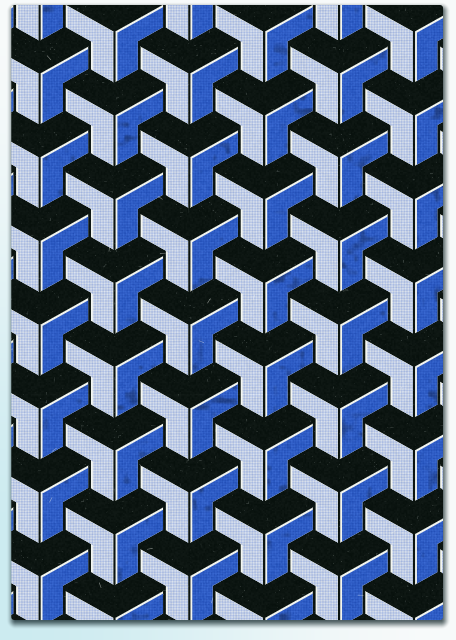
A Shadertoy shader for this pattern:

```glsl
#define COLUMN_PITCH 0.1170
#define ROW_PITCH 0.1309
#define STEM_WIDTH 0.0366
#define STEM_LENGTH 0.0790
#define ARM_REACH 0.0760
#define ARM_DEPTH 0.0350
#define SEAM 0.0018
#define INK_SHIFT vec2(0.0029, -0.0021)
#define DOT_PITCH 0.0035
#define WEAR 1.0

const vec3 BLACK = vec3(0.045, 0.080, 0.065);
const vec3 PAPER = vec3(0.95, 0.96, 0.94);
const vec3 LAVENDER = vec3(0.75, 0.80, 0.90);
const vec3 BLUE = vec3(0.18, 0.36, 0.77);

float hash(vec2 p) {
    vec3 q = fract(p.xyx * 0.1031);
    q += dot(q, q.yzx + 33.33);
    return fract((q.x + q.y) * q.z);
}

float noise(vec2 p) {
    vec2 i = floor(p), f = fract(p);
    f = f * f * (3.0 - 2.0 * f);
    return mix(mix(hash(i), hash(i + vec2(1, 0)), f.x),
               mix(hash(i + vec2(0, 1)), hash(i + vec2(1, 1)), f.x), f.y);
}

float coverage(float d) {
    return clamp(0.5 - d * iResolution.y, 0.0, 1.0);
}

float boxDistance(vec2 p, vec2 halfSize, float radius) {
    vec2 q = abs(p) - halfSize + radius;
    return length(max(q, 0.0)) + min(max(q.x, q.y), 0.0) - radius;
}

// Distances to the left (x) and right (y) faces of the staggered brackets
vec2 facesDistance(vec2 p) {
    float slope = 0.5 * ROW_PITCH / COLUMN_PITCH;
    float tilt = inversesqrt(1.0 + slope * slope);
    p -= vec2(0.0565, 0.0573);
    float firstColumn = floor(p.x / COLUMN_PITCH);
    vec2 nearest = vec2(1.0);
    for (int i = 0; i < 2; i++) {
        float column = firstColumn + float(i);
        float x = p.x - column * COLUMN_PITCH;
        float a = abs(x);
        // Depth below the slanted top edge, wrapped once per row
        float depth = slope * a - p.y + 0.5 * ROW_PITCH * mod(column, 2.0);
        float margin = 0.2 * ROW_PITCH;
        depth = mod(depth + margin, ROW_PITCH) - margin;
        float stem = max((depth - STEM_LENGTH) * tilt, a - STEM_WIDTH);
        float arm = max((depth - ARM_DEPTH) * tilt, a - ARM_REACH);
        float top = -depth * tilt;
        float bracket = max(min(stem, arm), top);
        nearest = min(nearest, vec2(max(bracket, x + SEAM), max(bracket, SEAM - x)));
    }
    return nearest;
}

// Diagonal halftone screen, faded out where the pixels cannot resolve it
float halftone(vec2 p) {
    vec2 q = vec2(p.x + p.y, p.x - p.y) * 0.7071 * 6.2832 / DOT_PITCH;
    float visible = smoothstep(1.0, 3.0, DOT_PITCH * iResolution.y);
    return cos(q.x) * cos(q.y) * visible;
}

// Rare short nicks, one candidate per grid cell
float nicks(vec2 p) {
    vec2 g = p * 13.0, id = floor(g);
    float angle = 6.2832 * hash(id + 17.0);
    vec2 dir = vec2(cos(angle), sin(angle));
    vec2 q = fract(g) - 0.3 - 0.4 * vec2(hash(id + 31.0), hash(id + 53.0));
    q -= dir * clamp(dot(q, dir), -0.05, 0.05);
    return coverage(length(q) / 13.0 - 0.0005) * step(0.82, hash(id + 71.0));
}

vec3 printedCover(vec2 p) {
    vec2 paper = facesDistance(p);
    vec2 ink = max(paper, facesDistance(p - INK_SHIFT));
    float screen = halftone(p);
    float fine = noise(p * 430.0) - 0.5;
    float smudge = noise(p * 24.0) * noise(p * 95.0 + 9.0);

    vec3 black = BLACK + WEAR * (0.035 * fine + 0.15 * smoothstep(0.90, 1.0, noise(p * 310.0 + 5.0)));
    vec3 lavender = LAVENDER + vec3(0.15, 0.12, 0.03) * screen + 0.04 * WEAR * fine;
    vec3 blue = BLUE + vec3(0.04, 0.05, 0.05) * screen + 0.06 * WEAR * fine;
    blue *= 1.0 - 0.30 * WEAR * smoothstep(0.42, 0.85, smudge);

    // Black plate leaves bare paper; shifted ink leaves a pale rim
    vec3 color = mix(black, PAPER, max(coverage(paper.x), coverage(paper.y)));
    color = mix(color, lavender, coverage(ink.x));
    color = mix(color, blue, coverage(ink.y));

    // Nicks and a faint crease
    color = mix(color, PAPER, 0.45 * WEAR * nicks(p));
    color += 0.05 * WEAR * coverage(abs(p.y + 0.117) - 0.0005) * noise(p * 40.0);
    return color;
}

void mainImage(out vec4 fragColor, in vec2 fragCoord) {
    vec2 p = (fragCoord - 0.5 * iResolution.xy) / iResolution.y;
    vec2 pageCenter = vec2(-0.0013, 0.0117);
    vec2 pageHalf = vec2(0.3373, 0.4805);

    // Pale backing, cooler toward the lower left
    float cool = smoothstep(0.35, -0.35, p.x) * smoothstep(0.5, -0.4, p.y);
    vec3 color = mix(vec3(0.97, 0.98, 0.98), vec3(0.80, 0.92, 0.94), cool);
    float shadow = boxDistance(p - pageCenter - vec2(0.002, -0.005), pageHalf, 0.005);
    color *= mix(vec3(0.30, 0.36, 0.37), vec3(1.0), smoothstep(-0.006, 0.010, shadow));

    float page = boxDistance(p - pageCenter, pageHalf, 0.005);
    color = mix(color, printedCover(p), coverage(page));
    fragColor = vec4(clamp(color, 0.0, 1.0), 1.0);
}
```
